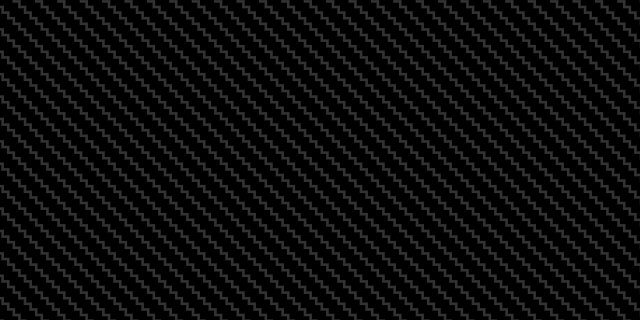
Reproduce this pattern procedurally as a Shadertoy shader.

```glsl
// Dark carbon-like weave of thin grey staircase lines descending to the right.

const vec3 BACKGROUND = vec3(0.0);
const vec3 LINE_COLOR = vec3(0.2);

const float STEP_SIZE = 0.0175;                // one stair step, in canvas heights
const float STEPS_PER_REPEAT = 4.0;            // spacing between staircases, in steps
const float LINE_WIDTH = 0.46;                 // in steps
const vec2 START = vec2(0.0392, 0.0004);       // first corner, from the top left

// Signed distance to an axis-aligned box.
float boxDistance(vec2 p, vec2 center, vec2 halfSize) {
    vec2 d = abs(p - center) - halfSize;
    return length(max(d, 0.0)) + min(max(d.x, d.y), 0.0);
}

// Wraps x into one period centred on the given value.
float wrapAround(float x, float center, float period) {
    return mod(x - center + 0.5 * period, period) - 0.5 * period + center;
}

// One tread followed by the riser at its right end.
float stepDistance(vec2 p, float width) {
    float extent = 1.0 + width;
    float tread = boxDistance(p, 0.5 * vec2(extent, width), 0.5 * vec2(extent, width));
    float riser = boxDistance(p, vec2(1.0 + 0.5 * width, 0.5 * extent), 0.5 * vec2(width, extent));
    return min(tread, riser);
}

// Nearest staircase line, checking the rows above and below for clean joints.
float stairsDistance(vec2 p, float width, float period) {
    float row = floor(p.y);
    float nearest = period;
    for (int i = -1; i <= 1; i++) {
        float k = row + float(i);
        float x = wrapAround(p.x - k, 0.5 * (1.0 + width), period);
        nearest = min(nearest, stepDistance(vec2(x, p.y - k), width));
    }
    return nearest;
}

void mainImage(out vec4 fragColor, in vec2 fragCoord) {
    // Height units measured from the top left, then scaled to stair steps.
    vec2 uv = vec2(fragCoord.x, iResolution.y - fragCoord.y) / iResolution.y;
    vec2 p = (uv - START) / STEP_SIZE;
    float pixel = 1.0 / (iResolution.y * STEP_SIZE);

    float d = stairsDistance(p, LINE_WIDTH, STEPS_PER_REPEAT);
    float coverage = clamp(0.5 - d / pixel, 0.0, 1.0);
    fragColor = vec4(mix(BACKGROUND, LINE_COLOR, coverage), 1.0);
}
```
